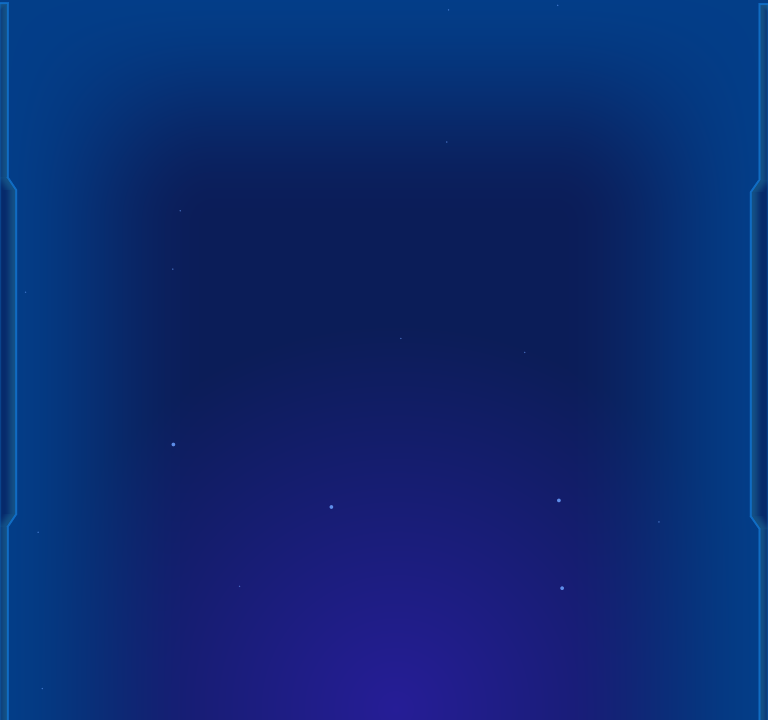
Write a WebGL 2 fragment shader that draws this background.

```glsl
#version 300 es
precision highp float;
// Deep blue night backdrop with a violet glow, sparse stars and glowing side rails.

uniform vec2 u_resolution;
out vec4 outColor;

const vec3 NAVY = vec3(0.045, 0.112, 0.345);
const vec3 EDGE_BLUE = vec3(0.012, 0.242, 0.535);
const vec3 VIOLET = vec3(0.148, 0.112, 0.590);
const vec3 PANEL = vec3(0.025, 0.165, 0.420);
const vec3 TEAL = vec3(0.085, 0.340, 0.540);
const vec3 LINE_BLUE = vec3(0.065, 0.440, 0.790);
const vec3 STAR_BLUE = vec3(0.42, 0.63, 1.0);

vec2 hash2(vec2 cell) {
    vec3 q = fract(cell.xyx * vec3(0.1031, 0.1030, 0.0973));
    q += dot(q, q.yzx + 33.33);
    return fract((q.xx + q.yz) * q.zy);
}

// Navy field with a violet radial glow, framed by a soft inner shadow of blue.
vec3 backdrop(vec2 p, float width) {
    float glow = max(0.0, 1.0 - length(p - vec2(0.55, 0.015)) / 0.53);
    vec3 color = mix(NAVY, VIOLET, glow);
    float side = min(p.x, width - p.x);
    float openX = smoothstep(-0.015, 0.295, side);
    float openY = smoothstep(-0.025, 0.310, 1.0 - p.y);
    return mix(EDGE_BLUE, color, openX * openY);
}

// One jittered star in each grid cell, the larger ones only in the lower part.
float stars(vec2 p, float pixel) {
    const float CELLS = 4.6;
    vec2 home = floor(p * CELLS);
    float light = 0.0;
    for (int j = -1; j <= 1; j++) {
        for (int i = -1; i <= 1; i++) {
            vec2 cell = home + vec2(i, j);
            vec2 center = (cell + 0.1 + 0.8 * hash2(cell + 7.0)) / CELLS;
            vec2 kind = hash2(cell + 41.0);
            float large = step(0.68, kind.x) * step(center.y, 0.55);
            float radius = mix(0.0008, 0.0024, large);
            float dist = length(p - center);
            float disk = 1.0 - smoothstep(radius - 0.5 * pixel, radius + 0.7 * pixel, dist);
            light += disk * mix(0.55, 0.85, large) * step(0.12, kind.y);
        }
    }
    return min(light, 1.0);
}

// Signed distance to a rail against the side, widened around its middle.
float railDistance(float inset, float y, float narrow, float wide, float middle, float top) {
    float slope = (abs(y - middle) - 0.225) / 0.0175;
    float edge = mix(wide, narrow, clamp(slope, 0.0, 1.0));
    float tilt = slope > 0.0 && slope < 1.0 ? 0.82 : 1.0;
    return max((inset - edge) * tilt, y - top);
}

// Panel fill, teal inner glow, faint outer halo and bright outline.
vec3 paintRail(vec3 color, float dist, float inset, float pixel) {
    float inside = 1.0 - smoothstep(-0.5 * pixel, 0.5 * pixel, dist);
    float innerGlow = 1.0 - smoothstep(0.002, 0.017, -dist);
    vec3 fill = mix(PANEL, TEAL, 0.85 * innerGlow);
    float border = 1.0 - smoothstep(0.0005, 0.0005 + 1.5 * pixel, inset);
    fill = mix(fill, LINE_BLUE, 0.35 * border);
    color = mix(color, EDGE_BLUE, 0.3 * exp(-max(dist, 0.0) / 0.012));
    color = mix(color, fill, inside);
    float line = 1.0 - smoothstep(0.0007, 0.0007 + pixel, abs(dist));
    return mix(color, LINE_BLUE, 0.9 * line);
}

void main() {
    vec2 p = gl_FragCoord.xy / u_resolution.y;
    float width = u_resolution.x / u_resolution.y;
    float pixel = 1.0 / u_resolution.y;

    vec3 color = backdrop(p, width);
    color = mix(color, STAR_BLUE, stars(p, pixel));

    float rightInset = width - p.x;
    float leftRail = railDistance(p.x, p.y, 0.0108, 0.0226, 0.511, 0.9955);
    float rightRail = railDistance(rightInset, p.y, 0.0118, 0.0240, 0.508, 0.9942);
    color = paintRail(color, leftRail, p.x, pixel);
    color = paintRail(color, rightRail, rightInset, pixel);

    outColor = vec4(color, 1.0);
}
```
